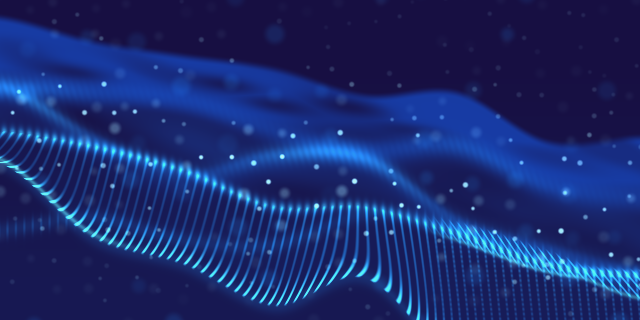
Write a WebGL 2 fragment shader that draws this background.

```glsl
#version 300 es
precision highp float;
uniform vec2 u_resolution;
out vec4 outColor;

// Palette; the last three are added as light
const vec3 NIGHT = vec3(0.09, 0.06, 0.26);
const vec3 NAVY = vec3(0.09, 0.095, 0.32);
const vec3 HAZE = vec3(0.10, 0.19, 0.50);
const vec3 SILK = vec3(0.09, 0.24, 0.66);
const vec3 AZURE = vec3(0.05, 0.40, 0.56);
const vec3 CYAN = vec3(0.22, 0.62, 0.46);
const vec3 SPARK = vec3(0.50, 0.75, 0.65);

// Ridge heights at even steps across the canvas
const float FAR_TOP[8] = float[8](0.95, 0.875, 0.83, 0.79, 0.705, 0.715, 0.56, 0.575);
const float FAR_BASE[8] = float[8](0.76, 0.70, 0.66, 0.60, 0.59, 0.56, 0.42, 0.40);
const float MID_HIGH[8] = float[8](0.73, 0.71, 0.69, 0.59, 0.53, 0.545, 0.42, 0.38);
const float MID_LOW[8] = float[8](0.73, 0.57, 0.45, 0.515, 0.505, 0.31, 0.22, 0.15);
const float CREST[8] = float[8](0.59, 0.545, 0.47, 0.355, 0.354, 0.271, 0.172, 0.14);
const float FOLD[8] = float[8](0.28, 0.32, 0.25, 0.235, 0.33, 0.29, 0.20, 0.09);
const float HEM[8] = float[8](0.49, 0.26, 0.175, 0.045, 0.13, -0.15, -0.30, -0.35);

// Dark openings between the silk layers
const vec2 POCKETS[5] = vec2[5](vec2(0.24, 0.77), vec2(0.7, 0.735), vec2(0.86, 0.67), vec2(1.09, 0.665), vec2(1.3, 0.585));
const vec2 POCKET_SIZE = vec2(0.11, 0.026);

const float STRAND_COUNT = 38.0;   // per canvas height
const float STRAND_WIDTH = 0.0034;
const float SLANT_LEFT = 0.07;
const float SLANT_RIGHT = -0.05;
const float HOOK = 0.025;
const float TAU = 6.28319;

vec2 hash2(vec2 p) {
  vec3 q = fract(p.xyx * vec3(0.1031, 0.1030, 0.0973));
  q += dot(q, q.yzx + 33.33);
  return fract((q.xx + q.yz) * q.zy);
}

float corner(vec2 cell, vec2 offset) {
  return dot(hash2(cell) * 2.0 - 1.0, offset);
}

float gradientNoise(vec2 p) {
  vec2 i = floor(p), f = fract(p), s = f * f * (3.0 - 2.0 * f), e = vec2(1, 0);
  return mix(mix(corner(i, f), corner(i + e, f - e), s.x),
             mix(corner(i + e.yx, f - e.yx), corner(i + 1.0, f - 1.0), s.x), s.y);
}

// Cubic curve through eight heights
float ridge(float x, float k[8]) {
  float t = clamp(x * 3.5, 0.0, 6.999), f = fract(t);
  int i = int(t);
  float a = k[max(i - 1, 0)], b = k[i], c = k[i + 1], d = k[min(i + 2, 7)];
  return b + 0.5 * f * (c - a + f * (2.0 * a - 5.0 * b + 4.0 * c - d + f * (3.0 * (b - c) + d - a)));
}

float glow(float d, float width) {
  return exp(-d * d / (width * width));
}

float strand(float u, float px) {
  float d = abs(fract(u * STRAND_COUNT) - 0.5) / STRAND_COUNT;
  return 1.0 - smoothstep(STRAND_WIDTH - px, STRAND_WIDTH + px, d);
}

// One round light at a random place inside some of the cells
float sparks(vec2 p, float cell, float radius, float soft, float share) {
  vec2 id = floor(p / cell), r = hash2(id + cell * 700.0), kind = hash2(id + 57.0 + cell * 300.0);
  float size = radius * mix(0.6, 1.0, kind.y), margin = (radius + soft) / cell;
  float d = length((fract(p / cell) - mix(vec2(margin), vec2(1.0 - margin), r)) * cell);
  return step(kind.x, share) * mix(0.3, 1.0, r.y) * (1.0 - smoothstep(size - soft, size + soft, d));
}

void main() {
  vec2 p = gl_FragCoord.xy / u_resolution.y;
  float px = 1.0 / u_resolution.y, x = p.x, y = p.y;
  float farTop = ridge(x, FAR_TOP), farBase = ridge(x, FAR_BASE);
  float crest = ridge(x, CREST), fold = ridge(x, FOLD), hem = ridge(x, HEM);
  float right = smoothstep(1.3, 1.5, x);

  // Night sky, haze and the far silk band
  float cloud = gradientNoise(vec2(x * 2.5, (y + 0.28 * x) * 9.0));
  vec3 color = mix(NAVY, NIGHT, smoothstep(0.1, 0.8, y));
  float haze = smoothstep(crest - 0.05, crest + 0.1, y) * (1.0 - smoothstep(farBase - 0.05, farTop, y));
  color = mix(color, HAZE, haze * clamp(0.3 + 0.9 * cloud, 0.0, 1.0));
  float band = smoothstep(farBase - 0.03, farBase + 0.04, y) * (1.0 - smoothstep(farTop - 0.022, farTop + 0.01, y));
  float opening = 0.0;
  for (int i = 0; i < 5; i++) {
    vec2 d = p - POCKETS[i];
    d.y += 0.15 * d.x;
    opening = max(opening, exp(-dot(d / POCKET_SIZE, d / POCKET_SIZE)));
  }
  color = mix(color, SILK, band * mix(0.6, 0.95, smoothstep(-0.25, 0.1, cloud)) * (1.0 - 0.75 * opening));

  // Blurred ribbons with two hot spots
  float ribs = 0.9 + 0.1 * sin((x + 0.3 * y) * 300.0);
  float high = y - ridge(x, MID_HIGH), low = y - ridge(x, MID_LOW);
  float hotLeft = glow(x - 0.1, 0.16), hotMid = glow(x - 1.05, 0.23);
  color = mix(color, SILK, 0.3 * smoothstep(-0.12, 0.0, low) * (1.0 - smoothstep(0.0, 0.03, low)));
  color = mix(color, SILK, glow(high, 0.045) * 0.6);
  color += AZURE * ribs * glow(high, 0.032) * (0.08 + 0.3 * hotLeft + 0.2 * glow(x - 1.5, 0.2));
  color += AZURE * ribs * glow(low, 0.032) * (0.18 + 0.25 * hotLeft + 0.55 * hotMid);
  color += CYAN * glow(low, 0.018) * (0.12 * hotLeft + 0.14 * hotMid);

  // Front sheet of hooked strands
  float v = (crest - y) / max(crest - hem, 0.02), w = clamp(v, 0.0, 1.0);
  float inside = smoothstep(-0.02, 0.02, v) * (1.0 - smoothstep(0.97, 1.02, v));
  float slant = mix(SLANT_LEFT, SLANT_RIGHT, smoothstep(0.9, 1.3, x));
  float u = x + slant * w + HOOK * pow(w, 6.0);
  float thread = strand(u, px);
  float beads = 0.5 - 0.5 * cos(TAU * STRAND_COUNT * u);
  float dots = mix(1.0, 0.65 + 0.35 * sin(y * 420.0), right);
  float tip = smoothstep(0.6, 1.0, w), root = exp(-8.0 * w);
  float clarity = 0.34 + 0.3 * glow(x - 1.15, 0.28);
  color = mix(color, HAZE, 0.14 * inside);
  color += AZURE * 0.2 * glow(y - hem, 0.025);
  color += AZURE * inside * thread * dots * (clarity + 0.3 * root + 0.6 * tip);
  color += CYAN * inside * thread * (0.95 * tip * tip + 0.15 * root);
  color += CYAN * 0.6 * glow(y - hem - 0.012, 0.009) * (1.0 - smoothstep(0.2, 0.5, x));

  // Inner fold and the woven loops at the right
  float upper = max(crest, fold) + 0.012, lower = min(crest, fold) - 0.022;
  float loops = smoothstep(lower - 0.01, lower + 0.01, y) * (1.0 - smoothstep(upper - 0.01, upper + 0.01, y));
  color += AZURE * glow(y - fold, 0.025) * (0.16 + 0.25 * thread);
  color += (AZURE + 0.4 * CYAN) * 0.7 * right * loops * strand(x + 0.9 * (y - crest), px);
  color += CYAN * 0.5 * right * glow(y - lower, 0.007);

  // Beaded crest
  float crestLight = 0.55 + 0.35 * glow(x - 0.45, 0.4) + 0.35 * right;
  color += AZURE * crestLight * glow(y - crest, 0.02) * (0.4 + 0.6 * beads);
  color += CYAN * crestLight * glow(y - crest, 0.01) * 0.55 * beads;

  // Drifting lights, thicker along the falling diagonal
  float crowd = 0.1 + 0.9 * glow(y - 0.62 + 0.17 * x, 0.25);
  color += AZURE * 0.2 * sparks(p + 0.71, 0.15, 0.03, 0.014, 0.5);
  color += SPARK * 0.4 * crowd * sparks(p + 0.37, 0.1, 0.017, 0.01, 0.45);
  color += SPARK * 1.3 * crowd * sparks(p, 0.075, 0.008, 0.004, 0.42);
  outColor = vec4(min(color, vec3(0.75, 0.95, 0.97)), 1.0);
}
```
